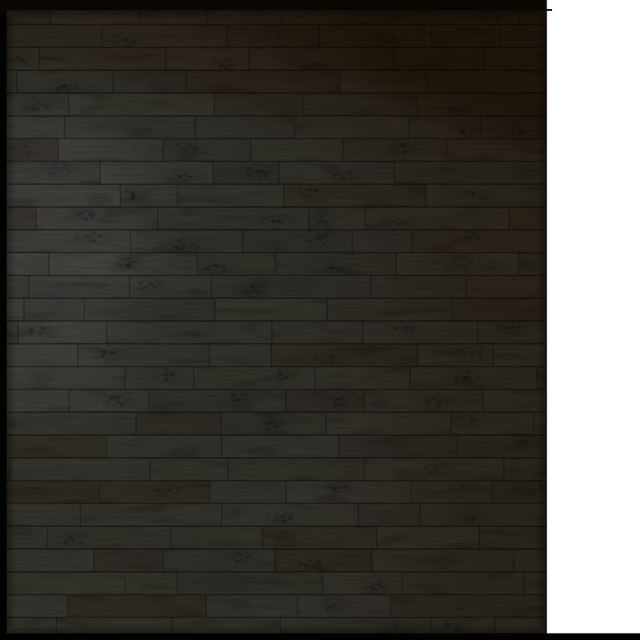
This texture is drawn by a WebGL 1 fragment shader. Its source:

```glsl
precision highp float;
// Dim, unevenly lit floor of staggered wooden planks, framed in black beside a white margin.
uniform vec2 u_resolution;

float hash(vec2 p) {
  return fract(sin(dot(p, vec2(127.1, 311.7))) * 43758.5);
}

vec2 gradient(vec2 cell) {
  float angle = 6.2832 * hash(cell);
  return vec2(cos(angle), sin(angle));
}

float noise(vec2 p) {
  vec2 i = floor(p), f = fract(p), u = f * f * (3.0 - 2.0 * f), e = vec2(1.0, 0.0);
  float low = mix(dot(gradient(i), f), dot(gradient(i + e), f - e), u.x);
  float high = mix(dot(gradient(i + e.yx), f - e.yx), dot(gradient(i + 1.0), f - 1.0), u.x);
  return mix(low, high, u.y);
}

// Position of an end joint along its row, in mean plank lengths
float joint(float index, float row) {
  return index + 0.2 + 0.6 * hash(vec2(index, row + 3.7));
}

// Light level, from the brown top corner to the cool glow at the left
float lightLevel(vec2 p) {
  vec2 g = p - vec2(0.07, 0.62);
  float glow = 0.36 * exp(-g.x * g.x / 0.03 - g.y * g.y / 0.08);
  float top = 0.5 * smoothstep(0.78, 1.02, p.y + 0.12 * p.x);
  return clamp(0.68 + glow - top - 0.3 * smoothstep(0.3, 0.85, p.x), 0.0, 1.0);
}

vec3 litWood(float level) {
  vec3 c = mix(vec3(0.11, 0.08, 0.04), vec3(0.155, 0.136, 0.104), smoothstep(0.0, 0.33, level));
  c = mix(c, vec3(0.18, 0.178, 0.15), smoothstep(0.33, 0.66, level));
  return mix(c, vec3(0.228, 0.23, 0.218), smoothstep(0.66, 1.0, level));
}

vec3 planks(vec2 p, float px) {
  vec2 size = vec2(0.172, 0.03563);
  float v = (p.y + 0.0004) / size.y;
  float row = floor(v);
  v -= row;
  float s = p.x / size.x + 7.0 * hash(vec2(row, 9.2));
  float index = floor(s);
  index += step(joint(index, row), s);
  float left = joint(index - 1.0, row), right = joint(index, row);
  vec2 id = vec2(index, row);
  vec2 seed = 40.0 * vec2(hash(id + 0.3), hash(id + 5.1));

  // Knot, with the grain bending around it
  float knotX = mix(left, right, 0.2 + 0.6 * hash(id + 1.9));
  vec2 d = vec2(s - knotX, v - 0.3 - 0.4 * hash(id + 8.3)) * size;
  float hasKnot = step(0.45, hash(id + 2.6));
  float bend = hasKnot * exp(-dot(d * vec2(45.0, 90.0), d * vec2(45.0, 90.0)));
  vec2 q = p + vec2(0.0, 0.008 * bend * sign(d.y));

  // Fine fibres, broad figure and dark smudges
  float fibre = noise(q * vec2(14.0, 210.0) + seed);
  float figure = noise(q * vec2(7.0, 48.0) + seed.yx);
  float rings = sin(18.0 * figure + 160.0 * q.y);
  float smudge = smoothstep(0.12, 0.5, noise(q * vec2(16.0, 60.0) + seed + 11.0));
  float speck = smoothstep(-0.1, 0.4, noise(p * vec2(110.0, 190.0) + seed));
  float shade = 1.0 + 0.1 * fibre + 0.07 * figure + 0.015 * rings - 0.14 * smudge;
  shade -= bend * (0.08 + 0.28 * speck);

  // Tone of each plank, a few being clearly darker and browner
  float tone = hash(id + 6.4);
  float dark = smoothstep(0.8, 0.95, hash(id + 4.8));
  shade *= 0.95 + 0.11 * tone - 0.11 * dark;
  vec3 c = litWood(lightLevel(p)) * shade;
  c *= mix(vec3(1.0), vec3(1.04, 0.98, 0.91), dark + 0.35 * smudge);

  // Thin grooves: long ones between rows, fainter ones at the ends
  float rowGap = min(v, 1.0 - v) * size.y;
  float endGap = min(s - left, right - s) * size.x;
  c *= 1.0 - 0.4 * (1.0 - smoothstep(0.0004, 0.0004 + px, rowGap));
  c *= 1.0 - 0.28 * (1.0 - smoothstep(0.0003, 0.0003 + px, endGap));
  return c;
}

void main() {
  vec2 p = gl_FragCoord.xy / u_resolution;
  float px = 1.0 / min(u_resolution.x, u_resolution.y);

  // Floor with a soft shadow along its sides
  vec2 inside = min(p - vec2(0.0105), vec2(0.8525, 0.984) - p);
  float edge = min(inside.x, inside.y);
  vec3 color = planks(p, px) * (0.72 + 0.28 * smoothstep(0.0, 0.016, edge));

  // Dark frame, slightly brown at the top
  vec3 frame = mix(vec3(0.008, 0.006, 0.003), vec3(0.04, 0.024, 0.01), smoothstep(0.97, 0.985, p.y));
  color = mix(frame, color, smoothstep(-px, px, edge));

  // White margin, standing on the black strip at the bottom
  float margin = smoothstep(-px, px, p.x - 0.8545) * smoothstep(-px, px, p.y - 0.0105);
  color = mix(color, vec3(1.0), margin);

  // Short tick at the upper right corner of the floor
  vec2 tick = abs(p - vec2(0.8575, 0.9845)) - vec2(0.0045, 0.0007);
  color = mix(color, vec3(0.16, 0.09, 0.04), 1.0 - smoothstep(0.0, px, max(tick.x, tick.y)));

  gl_FragColor = vec4(color, 1.0);
}
```
